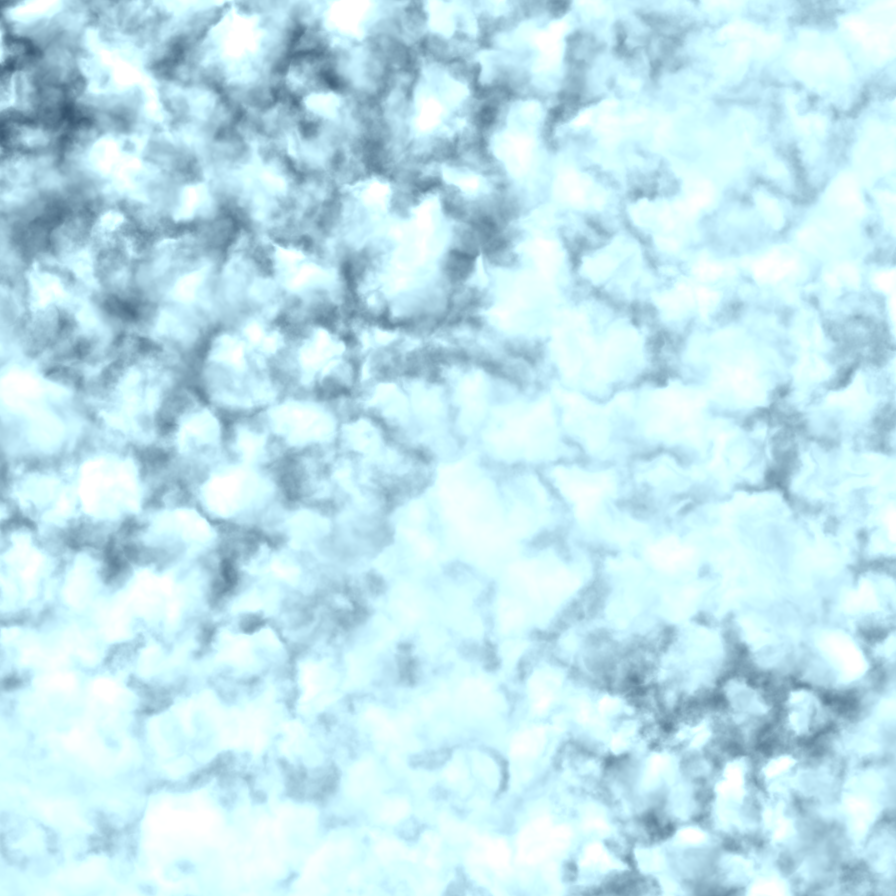
Reproduce this texture procedurally as a Shadertoy shader.

```glsl
// Bright cyan-white puffy clouds with ragged blue creases, thinning to dark gaps at the upper left

vec2 hash2(vec2 p) {
    vec3 q = fract(vec3(p.xyx) * vec3(0.1031, 0.1030, 0.0973));
    q += dot(q, q.yzx + 33.33);
    return fract((q.xx + q.yz) * q.zy);
}

float valueNoise(vec2 p) {
    vec2 cell = floor(p), f = fract(p);
    f = f * f * f * (f * (f * 6.0 - 15.0) + 10.0);
    float low = mix(hash2(cell).x, hash2(cell + vec2(1, 0)).x, f.x);
    float high = mix(hash2(cell + vec2(0, 1)).x, hash2(cell + vec2(1, 1)).x, f.x);
    return mix(low, high, f.y);
}

float fbm(vec2 p) {
    float sum = 0.0, amp = 0.53;
    for (int i = 0; i < 4; i++) {
        sum += amp * valueNoise(p);
        p = mat2(1.6, 1.2, -1.2, 1.6) * p + 7.3;
        amp *= 0.5;
    }
    return sum;
}

vec2 warp(vec2 p) {
    return vec2(fbm(p), fbm(p + 41.7)) - 0.5;
}

// Cellular puffs: x = distance to centre, y = gap to the next puff, zw = offset from centre
vec4 puffs(vec2 p) {
    vec2 cell = floor(p), offset = vec2(0.0);
    float nearest = 9.0, second = 9.0;
    for (int y = -1; y <= 1; y++)
    for (int x = -1; x <= 1; x++) {
        vec2 c = cell + vec2(x, y);
        vec2 d = p - c - hash2(c + 11.0);
        float dist = length(d);
        if (dist < nearest) {
            second = nearest;
            nearest = dist;
            offset = d;
        } else {
            second = min(second, dist);
        }
    }
    return vec4(nearest, second - nearest, offset);
}

// How thin the cloud is: dark upper left, dark lower right, solid lower centre
float thinness(vec2 p) {
    float upperLeft = smoothstep(0.25, 1.1, p.y - 0.2 * p.x) * (1.0 - smoothstep(0.5, 0.85, p.x));
    float leftSide = 0.26 * (1.0 - smoothstep(0.3, 0.6, p.x)) * smoothstep(0.05, 0.4, p.y);
    float topEdge = 0.3 * smoothstep(0.78, 1.0, p.y) * (1.0 - smoothstep(0.72, 0.9, p.x));
    vec2 corner = p - vec2(0.86, 0.14);
    float lowerRight = 0.5 * exp(-dot(corner, corner) * 20.0);
    float rightSide = 0.16 * smoothstep(0.55, 0.75, p.x);
    float thin = 0.36 + 0.55 * upperLeft + leftSide + topEdge + lowerRight + rightSide;
    return thin * (0.45 + 1.1 * fbm(p * 6.0 + 3.0));
}

void mainImage(out vec4 fragColor, in vec2 fragCoord) {
    vec2 uv = fragCoord / iResolution.xy;

    // Ragged outlines from a broad and a fine warp
    vec2 p = uv + 0.075 * warp(uv * 8.0) + 0.028 * warp(uv * 38.0 + 19.0);
    vec4 big = puffs(p * 12.5);
    vec4 small = puffs(p * 24.0 + 5.0);

    // Creases between puffs, broken up by patches and speckle
    float patchy = smoothstep(0.3, 0.68, fbm(uv * 15.0 + 23.0));
    float speckle = 0.3 + 1.5 * fbm(uv * 55.0 + 37.0);
    float crease = (1.0 - smoothstep(0.0, 0.5, big.y)) * speckle;
    float fineCrease = (1.0 - smoothstep(0.0, 0.5, small.y)) * speckle;
    float grain = fbm(uv * 23.0 + 0.8 * warp(uv * 16.0) + 61.0);

    // Shadow gathers in creases and on the lower right flanks
    float shadow = 0.1 + 0.48 * crease * patchy + 0.24 * fineCrease * patchy;
    shadow += 0.2 * big.x * big.x + 0.95 * (grain - 0.42);
    float flank = dot(big.zw, vec2(0.55, -0.83)) * smoothstep(0.0, 0.35, big.y);
    shadow += 0.35 * flank;

    // Thin creases stay visible in the solid cloud; the darkest gaps are softened
    float dark = thinness(uv) * shadow + 0.06 * crease * patchy;
    dark += 0.16 * (fbm(uv * 9.0 + 90.0) - 0.46);
    float tone = 0.965 - 0.85 * (1.0 - exp(-dark));

    // Tone to colour: slate blue through pale cyan to white
    vec3 colour = vec3(tone, 1.08 * tone + 0.105, tone + 0.225);
    fragColor = vec4(clamp(colour, 0.0, 1.0), 1.0);
}
```
